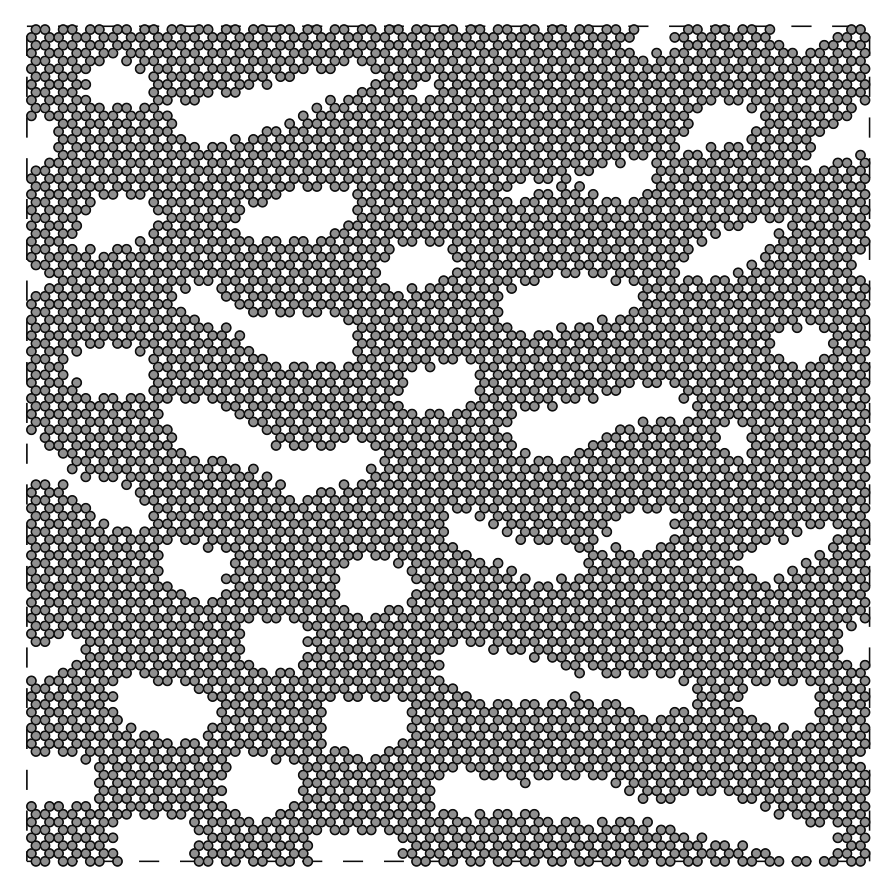
This pattern is drawn by a WebGL 2 fragment shader. Its source:

```glsl
#version 300 es
precision highp float;

// Honeycomb sheet of touching outlined discs, torn by wavy horizontal voids.
// Sites come from a triangular lattice with every third one empty; a sum of
// random plane waves decides which sites are lost. A dashed frame lies below.

uniform vec2 u_resolution;
out vec4 fragColor;

// Lengths in canvas widths
const vec2 FRAME_MIN = vec2(0.0300, 0.0275);
const vec2 FRAME_SIZE = vec2(0.9405, 0.9320);
const float PITCH = 0.9405 / 93.0;
const float DASH_PERIOD = 0.0455;
const float DASH_LENGTH = 0.0225;
const float LINE_HALF_WIDTH = 0.0009;

// Lengths in lattice pitches
const float ROW_HEIGHT = 0.8660254;
const float FILL_RADIUS = 0.415;
const float OUTER_RADIUS = 0.593;

const int WAVE_COUNT = 40;
const float WAVE_FREQUENCY = 7.8;
const float WAVE_SPREAD = 1.7;
const float VOID_LEVEL = 0.76;

const vec3 PAPER = vec3(1.0);
const vec3 INK = vec3(0.05);
const vec3 DISC_GREY = vec3(0.56);

float hash(float n) {
    return fract(sin(n * 12.9898 + 4.137) * 43758.5);
}

float inside(float dist, float pixel) {
    return 1.0 - smoothstep(-0.6 * pixel, 0.6 * pixel, dist);
}

// Band-limited random field with unit variance, waves mostly vertical
float waveField(vec2 p) {
    float sum = 0.0;
    for (int i = 0; i < WAVE_COUNT; i++) {
        float n = float(i);
        float angle = (fract(n * 0.618034) - 0.5) * WAVE_SPREAD;
        float frequency = WAVE_FREQUENCY * mix(0.82, 1.2, hash(n));
        vec2 direction = vec2(sin(angle), cos(angle));
        sum += cos(6.28318 * (frequency * dot(p, direction) + hash(n + 71.0)));
    }
    return sum * sqrt(2.0 / float(WAVE_COUNT));
}

// A site holds a disc unless it is a hexagon centre, off the frame or in a void
bool hasDisc(vec2 site, float row) {
    bool hexagonCentre = mod(site.x - 1.5 * row + 0.25, 3.0) < 0.5;
    vec2 fromMiddle = abs(site * PITCH - 0.5 * FRAME_SIZE);
    bool offFrame = any(greaterThan(fromMiddle, 0.5 * FRAME_SIZE + 0.3 * PITCH));
    if (hexagonCentre || offFrame) return false;
    float ragged = 0.16 * (hash(site.x + 17.3 * row) - 0.5);
    return waveField(site * PITCH) + ragged < VOID_LEVEL;
}

// Distance to the nearest disc centre, in pitches
float nearestDisc(vec2 q) {
    float nearest = 10.0;
    float baseRow = floor(q.y / ROW_HEIGHT);
    for (int r = 0; r < 2; r++) {
        float row = baseRow + float(r);
        float shift = 0.5 * mod(row, 2.0);
        for (int c = 0; c < 2; c++) {
            vec2 site = vec2(floor(q.x - shift) + shift + float(c), row * ROW_HEIGHT);
            float dist = distance(q, site);
            if (dist < nearest && hasDisc(site, row)) nearest = dist;
        }
    }
    return nearest;
}

// One dashed side: position along it, total length, distance across it
float dashedSide(float along, float sideLength, float across, float pixel) {
    float phase = mod(along + 0.5 * DASH_LENGTH, DASH_PERIOD) - 0.5 * DASH_LENGTH;
    float dash = inside(abs(phase) - 0.5 * DASH_LENGTH, pixel);
    float span = inside(abs(along - 0.5 * sideLength) - 0.5 * sideLength, pixel);
    return dash * span * inside(abs(across) - LINE_HALF_WIDTH, pixel);
}

float dashedFrame(vec2 p, float pixel) {
    vec2 across = min(abs(p), abs(p - FRAME_SIZE));
    return max(dashedSide(p.x, FRAME_SIZE.x, across.y, pixel),
               dashedSide(p.y, FRAME_SIZE.y, across.x, pixel));
}

void main() {
    float pixel = 1.0 / u_resolution.x;
    vec2 p = gl_FragCoord.xy * pixel - FRAME_MIN;

    float latticePixel = pixel / PITCH;
    float dist = nearestDisc(p / PITCH);

    vec3 color = mix(PAPER, INK, dashedFrame(p, pixel));
    color = mix(color, INK, inside(dist - OUTER_RADIUS, latticePixel));
    color = mix(color, DISC_GREY, inside(dist - FILL_RADIUS, latticePixel));
    fragColor = vec4(color, 1.0);
}
```
